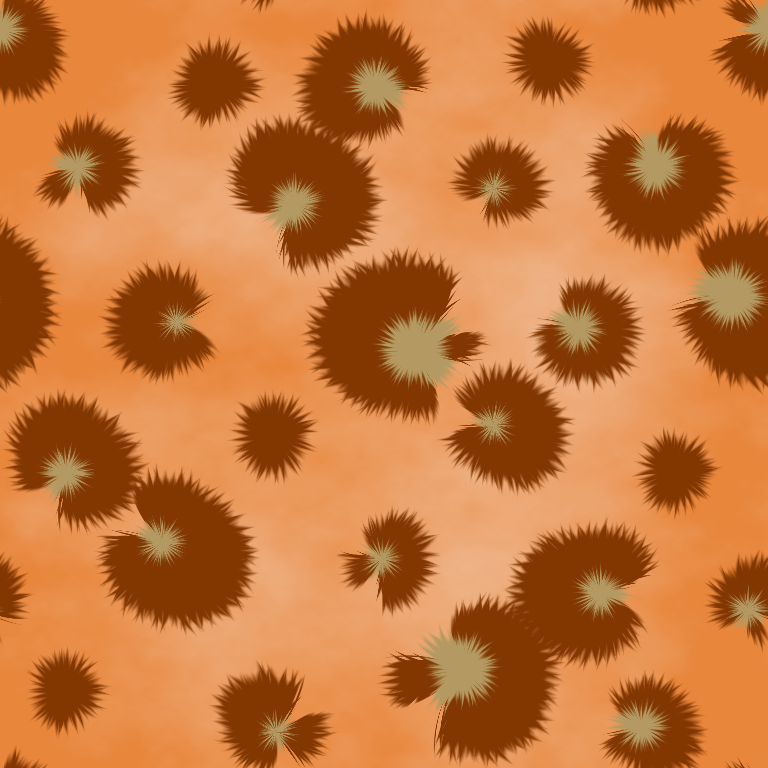
Reproduce this pattern procedurally as a WebGL 1 fragment shader.

```glsl
precision highp float;
// Seamless leopard fur: spiky brown rosettes with tan hearts on mottled orange.

uniform vec2 u_resolution;

#define GRID vec2(4.0, 6.0)      // spots across and up, rows must be even
#define JITTER vec2(0.32, 0.40)  // scatter within a cell
#define RADIUS_MIN 0.038
#define RADIUS_MAX 0.103
#define TUFT_LENGTH 0.023
#define TUFT_DENSITY 480.0       // tufts per unit of radius
#define TUFT_LEAN 0.5
#define EDGE_SOFTNESS 0.010
#define CLOUD_CONTRAST 2.1

const float TAU = 6.2831853;
const vec3 ORANGE = vec3(0.910, 0.525, 0.235);
const vec3 PEACH = vec3(0.935, 0.705, 0.535);
const vec3 BROWN = vec3(0.510, 0.215, 0.005);
const vec3 TAN = vec3(0.705, 0.605, 0.385);

float hash(vec2 p) {
  return fract(sin(dot(p, vec2(127.1, 311.7))) * 43758.5453);
}

// Value noise that repeats after a whole number of cells.
float wrapNoise(vec2 p, vec2 period) {
  vec2 i = floor(p), f = fract(p);
  f = f * f * (3.0 - 2.0 * f);
  vec2 a = mod(i, period), b = mod(i + 1.0, period);
  return mix(mix(hash(a), hash(vec2(b.x, a.y)), f.x),
             mix(hash(vec2(a.x, b.y)), hash(b), f.x), f.y);
}

float clouds(vec2 uv) {
  float sum = 0.0, amplitude = 0.5;
  vec2 period = vec2(3.0, 4.0);
  for (int i = 0; i < 7; i++) {
    sum += amplitude * wrapNoise(uv * period + 0.37 * float(i), period);
    period *= 2.0;
    amplitude *= 0.56;
  }
  return sum;
}

// One ring of pointed tufts of random height; turn runs 0..1 around the ring.
float tufts(float turn, float count, float seed) {
  float x = turn * count, f = fract(x);
  vec2 id = vec2(mod(floor(x), count), seed);
  float peak = mix(0.25, 0.75, hash(id));
  float rise = min(f / peak, (1.0 - f) / (1.0 - peak));
  return pow(rise, 1.3) * mix(0.3, 1.0, hash(id + 7.3));
}

// Three overlapping rings leaning in different directions.
float fringe(float turn, float r, float count, float seed) {
  float height = 0.0;
  for (int k = 0; k < 3; k++) {
    float layer = float(k);
    float leaning = turn + (layer - 1.0) * TUFT_LEAN * r;
    height = max(height, tufts(leaning, count + 3.0 * layer, seed + layer));
  }
  return height;
}

// Wedge missing from the ring around a given direction.
float notch(float turn, float direction, float width) {
  float away = abs(fract(turn - direction + 0.5) - 0.5);
  return 1.0 - smoothstep(width * 0.4, width + 0.05, away);
}

float cover(float r, float edge) {
  return 1.0 - smoothstep(-EDGE_SOFTNESS, EDGE_SOFTNESS, r - edge);
}

// Coverage of one spot: x is the brown ring, y the tan heart.
vec2 spot(vec2 d, vec2 id) {
  float size = fract((id.x + GRID.x * id.y) * 11.0 / (GRID.x * GRID.y));
  float rosette = step(0.2, size);
  float radius = mix(RADIUS_MIN, RADIUS_MAX, pow(size, 1.4));
  float seed = 10.0 * hash(id + 3.1) + 1.0;
  float opening = hash(id + 5.7);

  // The heart sits off centre, towards the opening.
  d -= 0.25 * radius * rosette * vec2(cos(TAU * opening), sin(TAU * opening));
  float r = length(d);
  float turn = atan(d.y, d.x + 1e-6) / TAU;
  float count = floor(TUFT_DENSITY * radius) + 6.0;
  float outer = fringe(turn, r, count, seed);
  float inner = fringe(turn, r, floor(count * 0.5) + 6.0, seed + 20.0);

  // One opening, often a second one that cuts off a small lobe.
  float ragged = turn + 0.03 * (outer - 0.5);
  float gap = notch(ragged, opening, mix(0.015, 0.07, hash(id + 8.9)));
  float second = opening + mix(0.2, 0.32, hash(id + 2.3));
  gap = max(gap, step(0.45, hash(id + 6.1)) * notch(ragged, second, 0.015));
  gap *= rosette;

  float lobes = 1.0 + 0.06 * sin(TAU * (2.0 * turn + seed))
                    + 0.05 * sin(TAU * (3.0 * turn + 1.7 * seed));
  lobes -= 0.25 * rosette * cos(TAU * (turn - opening));
  float ring = radius * lobes * (1.0 - gap) + TUFT_LENGTH * (outer - 0.25);
  float heart = radius * mix(0.15, 0.36, hash(id + 4.4)) * (1.0 + 0.5 * gap);
  heart += TUFT_LENGTH * (inner - 0.3);
  return vec2(cover(r, ring), rosette * cover(r, heart));
}

void main() {
  vec2 uv = gl_FragCoord.xy / u_resolution;
  float shade = 0.47 + CLOUD_CONTRAST * (clouds(uv) - 0.56);
  vec3 color = mix(ORANGE, PEACH, clamp(shade, 0.0, 1.0));

  // Staggered grid: visit every spot that can reach this point.
  for (int j = -1; j <= 1; j++) {
    float row = floor(uv.y * GRID.y) + float(j);
    float stagger = 0.5 * mod(row, 2.0);
    for (int i = -1; i <= 1; i++) {
      vec2 cell = vec2(floor(uv.x * GRID.x - stagger) + float(i), row);
      vec2 id = mod(cell, GRID);
      vec2 scatter = JITTER * (vec2(hash(id), hash(id + 9.2)) - 0.5);
      vec2 center = (cell + vec2(0.5 + stagger, 0.5) + scatter) / GRID;
      vec2 mask = spot(uv - center, id);
      color = mix(mix(color, BROWN, mask.x), TAN, mask.y);
    }
  }
  gl_FragColor = vec4(color, 1.0);
}
```
